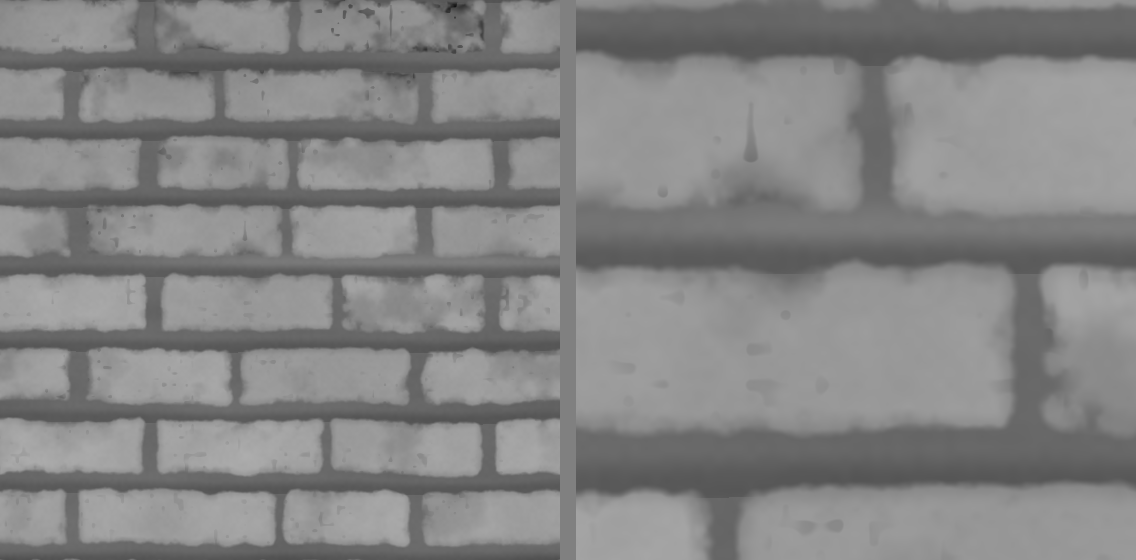
Left, the full canvas; right, a detail of the centre.
Give the GLSL for this texture, as a Shadertoy shader.

```glsl
// Weathered grey brick wall: eight courses of three uneven bricks with soft, ragged mortar.

float hash(vec2 p) {
    vec3 q = fract(p.xyx * vec3(0.1031, 0.1030, 0.0973));
    q += dot(q, q.yzx + 33.33);
    return fract((q.x + q.y) * q.z);
}

// Value noise that wraps after "period" cells
float noise(vec2 p, vec2 period) {
    vec2 cell = floor(p), f = fract(p);
    f = f * f * (3.0 - 2.0 * f);
    vec2 a = mod(cell, period), b = mod(cell + 1.0, period);
    return mix(mix(hash(a), hash(vec2(b.x, a.y)), f.x),
               mix(hash(vec2(a.x, b.y)), hash(b), f.x), f.y);
}

// Four octaves, tiling over the unit square
float fbm(vec2 uv, vec2 frequency) {
    float sum = 0.0, weight = 0.533;
    for (int i = 0; i < 4; i++) {
        sum += weight * noise(uv * frequency, frequency);
        frequency *= 2.0;
        weight *= 0.5;
    }
    return sum;
}

// Positions of the three upright joints in a course
vec3 uprightJoints(float course) {
    float middle[8] = float[8](0.525, 0.392, 0.523, 0.509, 0.603, 0.42, 0.582, 0.5);
    float odd = mod(course, 2.0), turn = course * 0.7854;
    return vec3(mix(0.268, 0.134, odd) - 0.008 * cos(turn),
                middle[int(course)],
                mix(0.882, 0.752, odd) + 0.011 * sin(turn));
}

void mainImage(out vec4 fragColor, in vec2 fragCoord) {
    vec2 uv = fragCoord / iResolution.xy;
    float down = 1.0 - uv.y;

    // Courses, counted from the top, with slightly uneven heights
    float y = down * 8.0 + 0.14 + 0.06 * exp(-pow((down - 0.44) / 0.12, 2.0))
            - 0.03 * smoothstep(0.5, 0.75, down);
    y += 0.06 * (noise(uv * 5.0, vec2(5.0)) - 0.5);
    float course = mod(floor(y), 8.0);
    float height = fract(y);

    // Brick within the course; the first one wraps around the sides
    vec3 joints = uprightJoints(course);
    float x = uv.x + 0.006 * (noise(uv * 16.0, vec2(16.0)) - 0.5);
    float brick = x < joints.x || x > joints.z ? 0.0 : (x < joints.y ? 1.0 : 2.0);
    vec2 id = vec2(brick, course) + 7.0;

    // Rounded brick outline, negative inside, with crumbled edges
    vec3 side = abs(fract(x - joints + 0.5) - 0.5) - vec3(0.0135, 0.009, 0.0135);
    vec2 inset = vec2(min(side.x, min(side.y, side.z)),
                      (0.372 - abs(height - 0.5)) * 0.125);
    vec2 corner = 0.011 - inset;
    float edge = length(max(corner, 0.0)) + min(max(corner.x, corner.y), 0.0) - 0.011;
    float crumble = fbm(uv, vec2(32.0));
    float patches = fbm(uv + 0.37, vec2(11.0));
    edge += 0.014 * (crumble - 0.5) + 0.03 * max(patches - 0.62, 0.0);

    // Mortar: streaks, shade above each brick, one paler bed
    float mortar = 0.385 + 0.07 * (fbm(uv, vec2(4.0, 18.0)) - 0.5);
    float shade = smoothstep(-0.06, 0.09, height - step(0.5, height));
    mortar += 0.025 - 0.065 * shade * (1.0 - smoothstep(0.13, 0.25, height) * step(height, 0.5))
            * step(inset.y, 0.004);
    mortar += 0.06 * exp(-pow((down - 0.467) / 0.013, 2.0)) * smoothstep(0.15, 0.5, uv.x);

    // Brick face: own tone, cloudy stains, darker rim
    float face = 0.585 + 0.05 * hash(id) + 0.025 * down;
    face += 0.09 * (fbm(uv, vec2(7.0)) - 0.5) + 0.035 * (crumble - 0.5);
    face -= 0.07 * smoothstep(-0.014, 0.002, edge);

    // Soot, heaviest on the upper courses, and small pits
    float wear = 0.25 + 0.5 * hash(id + 19.0) * (1.0 - 0.6 * down);
    wear += 0.5 * smoothstep(0.24, 0.08, down) * step(0.5, brick);
    float soot = smoothstep(0.47, 0.75, patches + 0.25 * (crumble - 0.5));
    float rimSoot = smoothstep(-0.025, 0.0, edge) * smoothstep(0.5, 0.7, crumble);
    float pits = smoothstep(0.76, 0.9, noise(uv * 96.0, vec2(96.0)))
               * smoothstep(0.48, 0.65, fbm(uv + 0.61, vec2(14.0)));
    face -= wear * (0.17 * soot + 0.12 * rimSoot + 0.15 * pits);
    face -= 0.05 * smoothstep(0.6, 1.1, wear);

    float grey = mix(mortar, face, smoothstep(0.0035, -0.0035, edge));
    grey += 0.012 * (noise(uv * 160.0, vec2(160.0)) - 0.5);
    fragColor = vec4(vec3(grey), 1.0);
}
```
